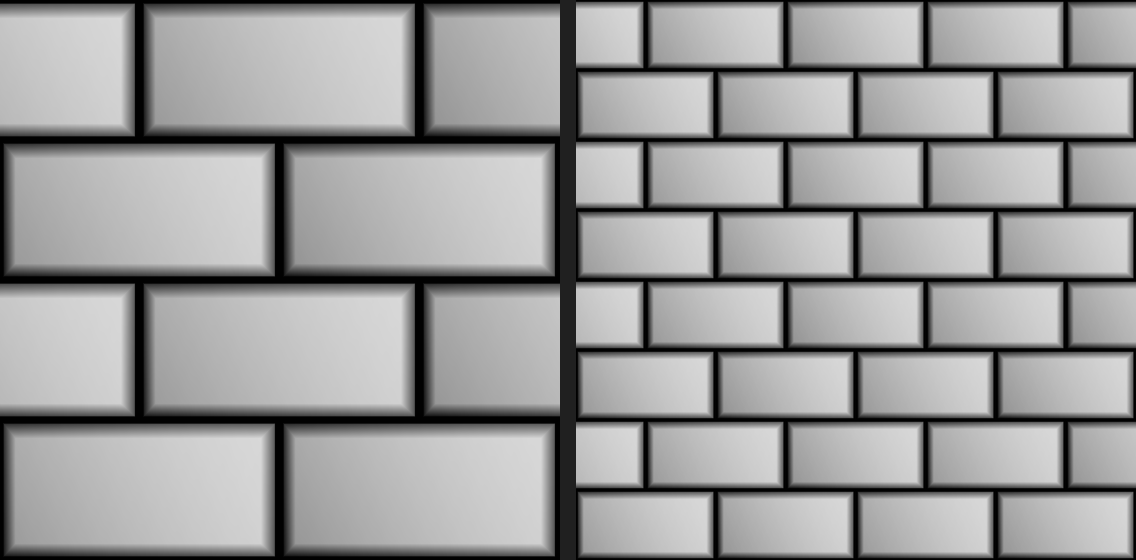
Left: one tile. Right: repeated 2 by 2.
Give the GLSL for this pattern, as a WebGL 1 fragment shader.

```glsl
precision highp float;

// Running-bond wall of smooth grey bevelled bricks between black joints.
// Each brick is a box with a curved diagonal gradient on its face; the
// distance to each side darkens mitred bevels of slightly uneven width.

uniform vec2 u_resolution;

const float TAU = 6.2831853;

// Layout, in canvas units
const vec2 BRICK_COUNT = vec2(2.0, 4.0);
const vec2 BRICK_SIZE = vec2(0.4844, 0.2370);
const float WALL_SHIFT = -0.0013;

// Bevel widths, in canvas units
const float BEVEL_LEFT = 0.0215;
const float BEVEL_RIGHT = 0.0250;
const float BEVEL_BOTTOM = 0.0230;
const float BEVEL_TOP = 0.0265;
const float BEVEL_DROP = 0.50;

// Tones
const float JOINT_TONE = 0.003;
const float FACE_DARK = 0.575;
const float FACE_LIGHT = 0.85;
const float FACE_CURVE = 1.5;
const float GRADIENT_RISE = 0.3;
const float COLUMN_VARIATION = 0.022;
const float ROW_VARIATION = 0.006;
const float MOTTLE = 0.0025;

// Faint layered sines; whole-number frequencies wrap on the canvas.
float mottle(vec2 uv) {
  float waves = sin(TAU * (17.0 * uv.x + 5.0 * uv.y));
  waves += sin(TAU * (31.0 * uv.x - 11.0 * uv.y) + 1.7);
  waves += sin(TAU * (53.0 * uv.x + 23.0 * uv.y) + 4.1);
  return waves / 3.0;
}

// Face tone: rises quickly from the lower left, then levels off.
float faceTone(vec2 local, vec2 brickId) {
  float along = (local.x + GRADIENT_RISE * local.y) / (1.0 + GRADIENT_RISE);
  float shade = pow(1.0 - clamp(along, 0.0, 1.0), FACE_CURVE);
  float dark = FACE_DARK - COLUMN_VARIATION * (mod(brickId.x, 2.0) - 0.5);
  dark += ROW_VARIATION * sin(TAU * brickId.y / BRICK_COUNT.y + 0.8);
  return mix(FACE_LIGHT, dark, shade);
}

void main() {
  vec2 uv = gl_FragCoord.xy / u_resolution;
  float pixel = 1.0 / min(u_resolution.x, u_resolution.y);

  // Brick cells, with every other row shifted by half a brick
  vec2 grid = vec2(uv.x - WALL_SHIFT, uv.y) * BRICK_COUNT;
  grid.x -= 0.5 * mod(floor(grid.y), 2.0);
  vec2 brickId = mod(floor(grid), BRICK_COUNT);
  vec2 offset = (fract(grid) - 0.5) / BRICK_COUNT;

  // Distances from the lower-left and upper-right sides, positive inside
  vec2 fromLow = offset + 0.5 * BRICK_SIZE;
  vec2 fromHigh = 0.5 * BRICK_SIZE - offset;
  vec2 nearest = min(fromLow, fromHigh);
  float inside = min(nearest.x, nearest.y);

  // Mitred bevels: 0 at the outer edge, 1 on the flat face
  float sideRise = min(fromLow.x / BEVEL_LEFT, fromHigh.x / BEVEL_RIGHT);
  float endRise = min(fromLow.y / BEVEL_BOTTOM, fromHigh.y / BEVEL_TOP);
  float rise = clamp(min(sideRise, endRise), 0.0, 1.0);

  float tone = faceTone(fromLow / BRICK_SIZE, brickId);
  tone += MOTTLE * mottle(uv) - BEVEL_DROP * (1.0 - rise);

  float coverage = smoothstep(-0.75 * pixel, 0.75 * pixel, inside);
  gl_FragColor = vec4(vec3(mix(JOINT_TONE, max(tone, 0.0), coverage)), 1.0);
}
```
